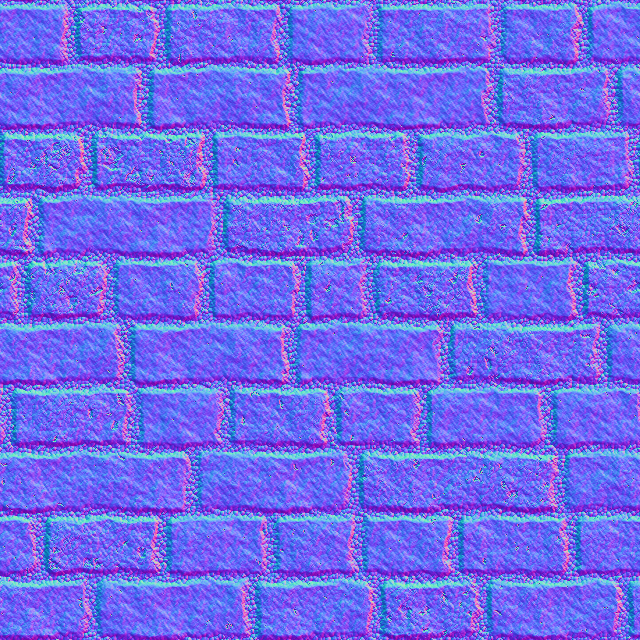
Reproduce this texture map procedurally as a WebGL 2 fragment shader.

```glsl
#version 300 es
precision highp float;
// Tangent-space normal map of a worn brick wall: ten uneven courses in grainy mortar.

#define ROWS 10.0          // courses up the canvas; one unit is one course
#define JOINT vec2(0.105, 0.085) // half width of the mortar joints
#define JITTER 0.34        // unevenness of brick lengths
#define BEVEL 0.055        // half width of the sloping brick edge
#define RELIEF 0.125       // height of bricks above the mortar
#define RAGGED 0.04        // waviness of brick outlines
#define MORTAR_GRAIN 0.046
#define FACE_GRAIN 0.010
#define PIT_DEPTH 0.045
#define SLOPE_STEP 0.016   // distance used to measure slopes
#define LEAN vec2(-0.17, -0.22) // overall tilt of the surface

uniform vec2 u_resolution;
out vec4 fragColor;

const float TAU = 6.283185;

// Bricks in each course and shift of its first joint, from the bottom up.
const float BRICKS[10] = float[10](5., 6., 3., 6., 4., 7., 4., 6., 4., 6.);
const float SHIFT[10] = float[10](.88, .43, .78, .10, .86, .20, .37, .82, .96, .52);

float hash(vec2 p) {
    return fract(sin(dot(p, vec2(127.1, 311.7))) * 43758.55);
}

// Layered sines; integer frequencies and turns keep them tileable.
float waves(vec2 p, float freq) {
    vec2 q = p * TAU / ROWS;
    float sum = 0.0, amp = 0.5;
    for (int i = 0; i < 4; i++) {
        sum += amp * sin(q.x * freq + 1.7 * sin(q.y * freq + float(i) * 2.3));
        q = mat2(2, 1, -1, 2) * q;
        amp *= 0.6;
    }
    return sum;
}

// Tileable cellular noise: distance to the nearest point, and its random value.
vec2 cells(vec2 p, float freq) {
    p *= freq;
    vec2 base = floor(p), nearest = vec2(9.0, 0.0);
    for (int y = -1; y <= 1; y++)
    for (int x = -1; x <= 1; x++) {
        vec2 cell = base + vec2(x, y);
        vec2 id = mod(cell, freq * ROWS);
        vec2 point = cell + vec2(hash(id), hash(id + 57.3));
        float dist = length(p - point);
        if (dist < nearest.x) nearest = vec2(dist, hash(id + 113.9));
    }
    return nearest;
}

// Signed distance to the brick around p, and a random value for that brick.
vec2 brick(vec2 p) {
    float row = mod(floor(p.y), ROWS);
    float count = BRICKS[int(row)];
    float along = p.x * count / ROWS - SHIFT[int(row)];
    float left = -99.0, right = 99.0, id = 0.0;
    for (int i = -1; i <= 2; i++) {
        float k = floor(along) + float(i);
        float index = mod(k, count);
        float joint = k + JITTER * (hash(vec2(index, row + 3.0)) - 0.5);
        if (joint <= along) { left = joint; id = index; }
        else right = min(right, joint);
    }
    float unit = ROWS / count;
    float seed = hash(vec2(id + 21.0, row));
    vec2 halfSize = vec2(0.5 * (right - left) * unit, 0.5) - JOINT;
    halfSize.y -= 0.03 * (seed - 0.5);
    vec2 local = vec2((along - 0.5 * (left + right)) * unit, fract(p.y) - 0.48);
    vec2 q = abs(local) - halfSize + 0.07;
    return vec2(length(max(q, 0.0)) + min(max(q.x, q.y), 0.0) - 0.07, seed);
}

float height(vec2 p) {
    float broad = waves(p, 5.0), fine = waves(p.yx + 1.7, 13.0);
    vec2 bent = p + RAGGED * vec2(fine, broad);
    vec2 b = brick(bent);
    vec2 grain = cells(p, 18.0);
    float rough = b.y;

    // Brick body, with edges chipped by the grain
    float edge = b.x + RAGGED * 0.6 * fine + 0.018 * (grain.y - 0.5) * (1.0 - grain.x);
    float face = 1.0 - smoothstep(-BEVEL, BEVEL, edge);
    float h = face * RELIEF * (0.95 + 0.3 * broad + 0.25 * (rough - 0.5));

    // Sandy grain, strongest in the mortar
    float grit = (1.0 - grain.x * grain.x) * (0.6 + 0.8 * grain.y);
    h += grit * mix(MORTAR_GRAIN, FACE_GRAIN * (0.6 + 1.3 * rough), face);
    h += 0.012 * fine;

    // Scattered pits and shallow creases on rougher bricks
    vec2 pit = cells(p + 0.07 * vec2(fine, waves(p, 23.0)), 4.0);
    float radius = 0.02 + 0.9 * max(0.0, pit.y - 1.0 + 0.55 * rough);
    h -= face * PIT_DEPTH * (1.0 - smoothstep(0.3 * radius, radius, pit.x));
    float crease = exp(-pow(fine * 14.0, 2.0)) * smoothstep(0.1, 0.5, broad);
    return h - face * 0.014 * rough * crease;
}

void main() {
    vec2 p = ROWS * gl_FragCoord.xy / u_resolution;
    vec2 stepX = vec2(SLOPE_STEP, 0.0);
    float here = height(p);
    vec2 slope = vec2(height(p + stepX), height(p + stepX.yx)) - here;
    vec3 normal = normalize(vec3(LEAN - slope / SLOPE_STEP, 1.0));
    fragColor = vec4(normal * 0.5 + 0.5, 1.0);
}
```
